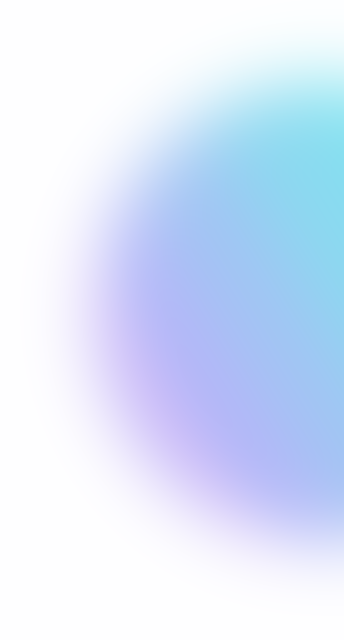
A WebGL 2 fragment shader for this background:

```glsl
#version 300 es
precision highp float;

uniform vec2 u_resolution;
out vec4 fragColor;

const vec3 WHITE = vec3(0.998, 0.998, 1.0);
const vec3 ORCHID = vec3(0.77, 0.71, 0.97);
const vec3 LAVENDER = vec3(0.70, 0.72, 0.97);
const vec3 SKY = vec3(0.64, 0.765, 0.955);
const vec3 AQUA = vec3(0.545, 0.85, 0.94);
const vec3 CYAN = vec3(0.50, 0.89, 0.94);

// Signed distance to a circle, negative inside
float circleDistance(vec2 p, vec2 center, float radius) {
  return length(p - center) - radius;
}

// Coverage of an edge softened by a Gaussian of width sigma
float gaussianEdge(float dist, float sigma) {
  float z = clamp(dist / sigma, -4.0, 4.0);
  return 0.5 - 0.5 * tanh(z * (0.798 + 0.0356 * z * z));
}

// Colour ramp across the disc, from lower left to upper right
vec3 discColor(float t) {
  vec3 color = mix(ORCHID, LAVENDER, smoothstep(-0.32, -0.20, t));
  color = mix(color, SKY, smoothstep(-0.23, -0.08, t));
  color = mix(color, AQUA, smoothstep(-0.12, 0.10, t));
  return mix(color, CYAN, smoothstep(0.06, 0.24, t));
}

void main() {
  // Canvas height is one unit
  vec2 p = gl_FragCoord.xy / u_resolution.y;
  vec2 center = vec2(0.508, 0.513);
  vec2 rampDirection = normalize(vec2(0.85, 0.53));

  // Blurred disc over the pale ground
  float ramp = dot(p - center, rampDirection);
  float coverage = gaussianEdge(circleDistance(p, center, 0.355), 0.055);
  fragColor = vec4(mix(WHITE, discColor(ramp), coverage), 1.0);
}
```
